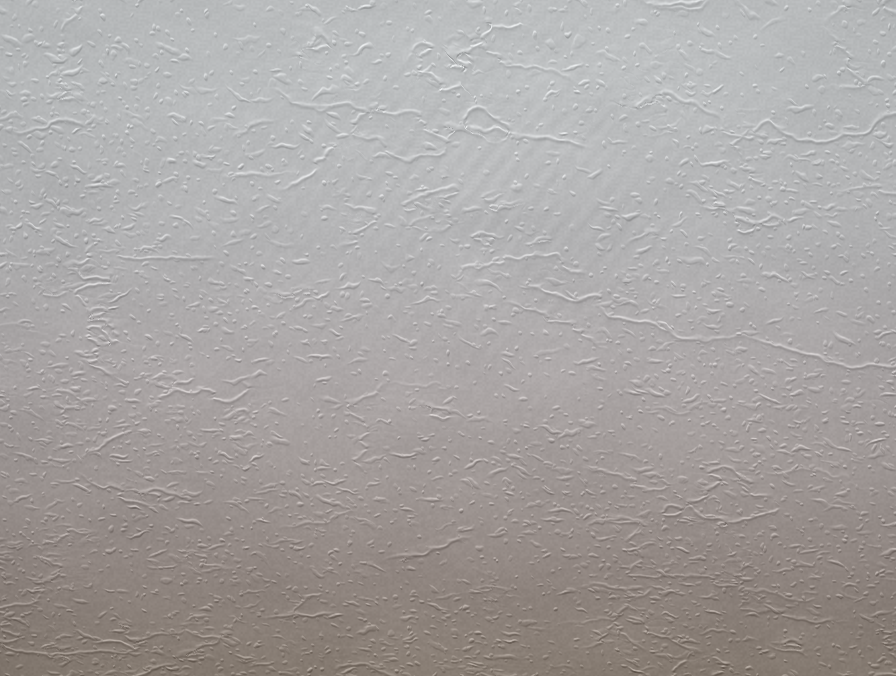
Give the GLSL for this texture, as a Shadertoy shader.

```glsl
#define RELIEF 0.20
#define LIGHT_DIR vec2(-0.25, 0.97)
#define LIGHT_STEP 0.0027
#define CRACK_WIDTH 0.0025
#define FLAKE_CELL vec2(0.044, 0.026)
#define SPECK_CELL vec2(0.019, 0.016)
#define FLAKE_DENSITY 0.72
#define SPECK_DENSITY 0.80
#define STROKE_SPACING 0.025
#define STROKE_DEPTH 0.022
#define GRAIN 0.032
#define VIGNETTE 0.06

float hash(vec2 p) {
    return fract(sin(dot(p, vec2(127.1, 311.7))) * 43758.5);
}

float noise(vec2 p) {
    vec2 i = floor(p), f = fract(p);
    f = f * f * (3.0 - 2.0 * f);
    return mix(mix(hash(i), hash(i + vec2(1, 0)), f.x),
               mix(hash(i + vec2(0, 1)), hash(i + vec2(1, 1)), f.x), f.y);
}

float fbm(vec2 p) {
    float sum = 0.0, amp = 0.5;
    for (int i = 0; i < 5; i++) {
        sum += amp * noise(p);
        p = mat2(1.6, 1.2, -1.2, 1.6) * p + 7.3;
        amp *= 0.5;
    }
    return sum;
}

// Smoothly trowelled patch, high in the middle
float smoothPatch(vec2 p) {
    vec2 d = (p - vec2(0.72, 0.72)) / vec2(0.40, 0.26);
    return exp(-dot(d, d));
}

// Scattered bent slivers, one candidate per cell
float slivers(vec2 p, vec2 cell, float density, float maxLength, float width, float seed) {
    vec2 home = floor(p / cell);
    float height = 0.0;
    for (int j = -1; j <= 1; j++)
    for (int i = -1; i <= 1; i++) {
        vec2 id = home + vec2(i, j), key = id + seed;
        vec2 centre = (id + vec2(hash(key), hash(key + 31.7))) * cell;
        float keep = density * (0.25 + 1.5 * noise(centre * vec2(6.0, 10.0) + 9.0));
        keep *= 1.0 - 0.5 * smoothPatch(centre);
        if (hash(key + 57.1) > keep) continue;
        float angle = (hash(key + 11.3) - 0.6) * 1.0;
        float size = hash(key + 83.9);
        float len = mix(width, maxLength, size * size);
        float c = cos(angle), s = sin(angle);
        vec2 d = mat2(c, -s, s, c) * (p - centre);
        d.y += (hash(key + 5.5) - 0.5) * 24.0 * d.x * d.x;
        float r = length(d / vec2(len, width * (0.7 + 0.5 * hash(key + 71.0))));
        height = max(height, (0.3 + 0.7 * hash(key + 19.0)) * smoothstep(1.0, 0.25, r));
    }
    return height;
}

// Broken lips along the flatter contours of a rough field
float ridges(vec2 p, vec2 scale, float seed) {
    float e = 0.003;
    float n = fbm(p * scale + seed);
    vec2 slope = vec2(fbm((p + vec2(e, 0)) * scale + seed),
                      fbm((p + vec2(0, e)) * scale + seed)) - n;
    float steep = length(slope) + 0.0001;
    float d = (n - 0.47) / max(steep / e, 1.6);
    float broken = smoothstep(0.42, 0.72, noise(p * vec2(11.0, 15.0) + seed * 2.0));
    broken *= smoothstep(0.15, 0.65, abs(slope.y) / steep);
    float lip = exp(-d * d / (CRACK_WIDTH * CRACK_WIDTH));
    return broken * (lip + 0.35 * smoothstep(-0.003, 0.003, d) * exp(-abs(d) * 70.0));
}

float plaster(vec2 p) {
    // Finer features towards the bottom
    p.y = p.y * (1.25 - 0.25 * p.y);
    vec2 warp = vec2(noise(p * 55.0), noise(p * 55.0 + 40.0)) - 0.5;
    vec2 crumble = vec2(noise(p * 130.0 + 17.0), noise(p * 130.0 + 63.0)) - 0.5;
    vec2 q = p + 0.009 * warp + 0.0035 * crumble;
    float h = slivers(q, FLAKE_CELL, FLAKE_DENSITY, 0.028, 0.0044, 3.0);
    h = max(h, 0.85 * slivers(q, FLAKE_CELL * 0.75, FLAKE_DENSITY * 0.8, 0.019, 0.0040, 140.0));
    h = max(h, 0.75 * slivers(q, SPECK_CELL, SPECK_DENSITY, 0.007, 0.0035, 260.0));
    h = max(h, 0.85 * ridges(p + 0.002 * crumble, vec2(3.6, 6.5), 4.0));
    h = max(h, 0.65 * ridges(p + 0.002 * crumble, vec2(5.0, 9.5), 23.0));
    return h + 0.10 * noise(p * 140.0);
}

// Light falling off from the cool top to the warm bottom
vec3 wallTone(float y) {
    vec3 c = vec3(0.53, 0.487, 0.448);
    c = mix(c, vec3(0.57, 0.53, 0.51), clamp(y / 0.16, 0.0, 1.0));
    c = mix(c, vec3(0.62, 0.59, 0.58), clamp((y - 0.16) / 0.13, 0.0, 1.0));
    c = mix(c, vec3(0.67, 0.65, 0.65), clamp((y - 0.29) / 0.15, 0.0, 1.0));
    c = mix(c, vec3(0.70, 0.70, 0.705), clamp((y - 0.44) / 0.20, 0.0, 1.0));
    return mix(c, vec3(0.736, 0.746, 0.751), clamp((y - 0.64) / 0.24, 0.0, 1.0));
}

void mainImage(out vec4 fragColor, in vec2 fragCoord) {
    vec2 uv = fragCoord / iResolution.xy;
    vec2 p = fragCoord / iResolution.y;

    // Relief: bright upper flanks, softer dark lower flanks
    float slope = plaster(p) - plaster(p + LIGHT_DIR * LIGHT_STEP);
    float shade = RELIEF * slope * (slope > 0.0 ? 1.0 : 0.70);

    // Faint diagonal trowel strokes
    float across = dot(p, vec2(0.77, -0.64)) + 0.012 * noise(p * 9.0);
    float stroke = sin(6.2832 * across / STROKE_SPACING);
    shade += STROKE_DEPTH * stroke * smoothPatch(p) * noise(p * 45.0);

    // Fine paint grain and soft unevenness
    shade += GRAIN * (noise(p * 330.0) - 0.5);
    shade += 0.045 * (fbm(p * vec2(10.0, 18.0) + 50.0) - 0.48);

    vec2 side = uv - vec2(0.52, 0.55);
    float falloff = 1.010 - VIGNETTE * (3.0 * side.x * side.x + side.y * side.y);
    fragColor = vec4(wallTone(uv.y) * falloff + shade, 1.0);
}
```
